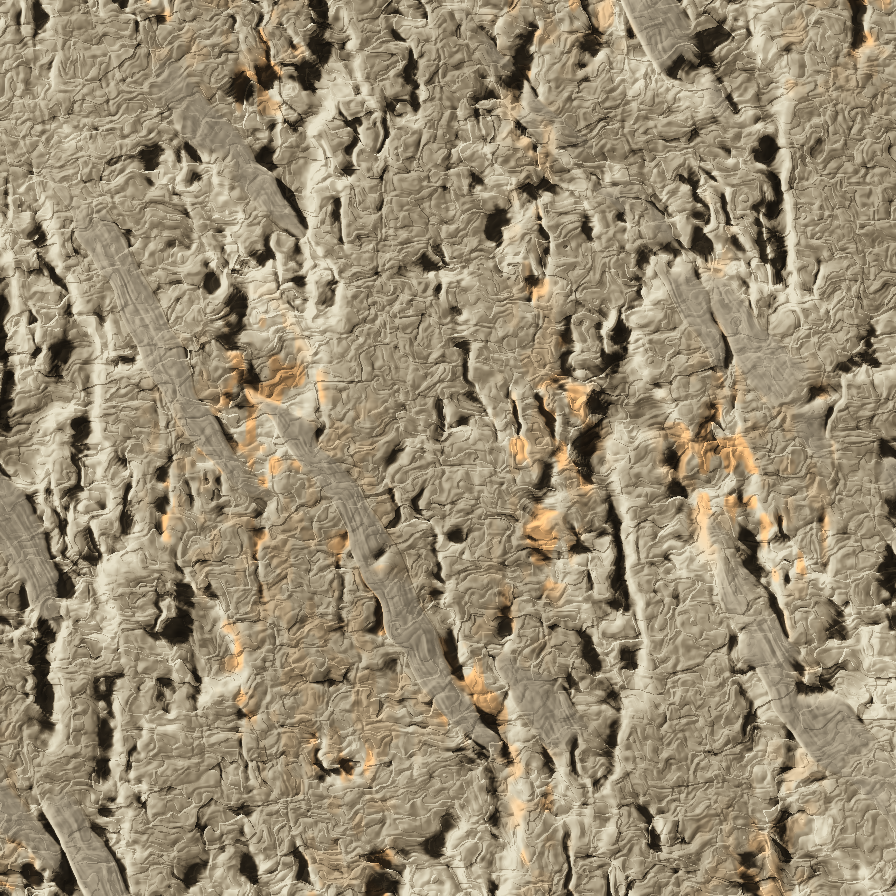
Write a Shadertoy shader that draws this texture.

```glsl
vec2 hash2(vec2 p) {
    vec3 q = fract(p.xyx * vec3(.1031, .1030, .0973));
    q += dot(q, q.yzx + 33.33);
    return fract((q.xx + q.yz) * q.zy);
}

float noise(vec2 p) {
    vec2 i = floor(p), f = fract(p);
    f = f * f * (3. - 2. * f);
    return mix(mix(hash2(i).x, hash2(i + vec2(1, 0)).x, f.x),
               mix(hash2(i + vec2(0, 1)).x, hash2(i + vec2(1, 1)).x, f.x), f.y);
}

// Nearest distance, gap to the second nearest, random value of the cell
vec3 cells(vec2 p) {
    vec2 i = floor(p);
    float first = 9., second = 9., id = 0.;
    for (int y = -1; y <= 1; y++)
    for (int x = -1; x <= 1; x++) {
        vec2 cell = i + vec2(x, y), h = hash2(cell);
        float d = length(cell + .1 + .8 * h - p);
        if (d < first) { second = first; first = d; id = fract(h.x * 7. + h.y * 5.); }
        else second = min(second, d);
    }
    return vec3(first, second - first, id);
}

// Smooth diagonal strands: roundness, position along, position across
vec3 strands(vec2 p) {
    vec3 best = vec3(0);
    for (int i = 0; i < 7; i++) {
        float k = float(i);
        vec2 d = fract(p - fract(vec2(.755, .57) * k + vec2(.16, .65)) + .5) - .5;
        float along = dot(d, vec2(.57, -.82));
        float across = dot(d, vec2(.82, .57)) + .016 * sin(along * 11. + k * 2.);
        float taper = max(1. - along * along / .07, 0.);
        float side = across / (.018 + .016 * hash2(vec2(k, 7)).x);
        float roundness = sqrt(max(taper - side * side, 0.));
        if (roundness > best.x) best = vec3(roundness, along + k, across);
    }
    return best;
}

// Height, crack amount, strand amount
vec3 relief(vec2 p) {
    vec2 coarse = vec2(noise(p * 8.), noise(p * 8. + 31.)) - .5;
    vec2 ragged = vec2(noise(p * 34.), noise(p * 34. + 57.)) - .5;
    vec2 fine = vec2(noise(p * 95.), noise(p * 95. + 83.)) - .5;
    vec2 w = p + .035 * coarse + .02 * ragged + .009 * fine;

    vec3 strand = strands(p + .012 * coarse + .012 * ragged);
    float crust = .5 * noise(p * 21. + 70.) + .5 * noise(p * 6. + 22.);
    float limb = smoothstep(.15, .6, strand.x) * smoothstep(.63, .45, crust);

    // Upright cracks, broken into short openings, with smaller splits between
    vec3 plate = cells(vec2(w.x + .17 * w.y, w.y * .32) * 11.);
    float opening = smoothstep(.34, .75, noise(p * vec2(13, 7) + 13.));
    float crack = (1. - smoothstep(0., .08 + .47 * opening, plate.y)) * (.08 + .92 * opening);
    vec3 splinter = cells(vec2(w.x + .2 * w.y, w.y * .4) * 25. + 4.);
    float split = smoothstep(.45, .8, noise(p * vec2(22, 13) + 47.));
    crack = max(crack, .6 * split * (1. - smoothstep(0., .45, splinter.y)));
    crack *= 1. - .9 * limb;

    // Ledges of stacked flakes and crumbling grain
    vec3 flake = cells(w * vec2(23, 39));
    vec3 chip = cells((w + .006 * fine) * vec2(58, 88) + 9.);
    float ledges = .009 * flake.z - .007 * flake.x + .005 * chip.z - .004 * chip.x;
    float grain = 0., size = .014;
    vec2 q = w * vec2(22, 30);
    for (int i = 0; i < 4; i++) {
        grain += size * abs(noise(q) - .5);
        q = mat2(1.7, .8, -.8, 1.7) * q + 5.;
        size *= .6;
    }

    float fibres = .004 * noise(vec2(strand.y * 13., strand.z * 150.))
                 + .003 * noise(vec2(strand.y * 30., strand.z * 380.));
    float crumble = grain + ledges;
    float height = .012 * strand.x - .034 * crack + .012 * coarse.x
                 + mix(crumble, fibres + .35 * crumble, limb);
    return vec3(height, crack, limb);
}

void mainImage(out vec4 fragColor, in vec2 fragCoord) {
    vec2 p = fragCoord / iResolution.y;
    vec2 toLight = vec2(-.77, .64);
    vec3 bark = relief(p);

    // Slope facing the light
    float slope = (bark.x - relief(p + toLight * .002).x) / .002;
    float lit = slope / (.8 + abs(slope));

    // Cast shadow
    float shadow = 0.;
    for (int i = 1; i <= 6; i++) {
        float reach = .0045 * float(i);
        float rise = relief(p + toLight * reach).x - bark.x - .5 * reach;
        shadow = max(shadow, smoothstep(.001, .011, rise));
    }

    // Brightness from light, crack depth and weathering
    float weather = noise(p * vec2(9, 6) + 3.) - .5;
    float speckle = noise(p * 190.) - .5;
    float floorMask = smoothstep(.08, .35, bark.y);
    float value = .57 + .25 * lit + .1 * weather + .12 * speckle;
    value += .13 * floorMask - .2 * smoothstep(.65, 1., bark.y);
    value = mix(value, .55 + .19 * lit + .1 * weather + .08 * speckle, .6 * bark.z);
    value = clamp(value * (1. - .78 * shadow), .07, .88);

    // Warm darks, pale lights, grey strands, rusty crack edges
    vec3 color = value * mix(vec3(1.22, 1, .68), vec3(1.05, 1, .87), value / .78);
    color = mix(color, value * vec3(1.07, 1, .87), .5 * bark.z);
    float rust = smoothstep(.6, .8, noise(p * vec2(10, 4) + 40.))
               * smoothstep(.45, .7, noise(p * vec2(75, 50)));
    color = mix(color, value * vec3(1.27, .94, .58), rust * (.2 + .6 * floorMask) * (1. - bark.z));
    fragColor = vec4(color, 1);
}
```
